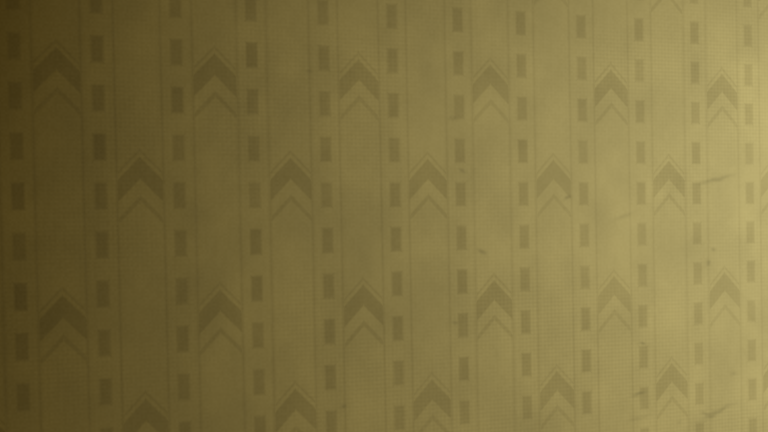
This pattern is drawn by a Shadertoy shader. Its source:

```glsl
// Aged wallpaper seen at a slight angle: striped columns with staggered
// chevrons, parted by dashed bands. A perspective map turns the canvas into
// wall cells; soft distance bands print the motif; noise adds weave and wear.

#define COLUMN_WIDTH 0.192   // at the left, in canvas heights
#define ROW_HEIGHT 0.574     // chevron repeat at the left
#define RECEDE 0.0249        // shrink per column
#define STAGGER 0.44         // row shift of every second column
#define PANEL_HALF 0.295     // half panel width, in columns
#define DASH_HALF vec2(0.0145, 0.031)
#define SLOPE 0.33           // chevron fall, rows per column
#define INK 0.11             // print strength
#define SOFTNESS 0.0055
#define SHADE vec3(0.305, 0.253, 0.110)
#define LIGHT vec3(0.705, 0.650, 0.420)

float hash(vec2 p) {
    return fract(sin(dot(p, vec2(127.1, 311.7))) * 43758.5453);
}

float noise(vec2 p) {
    vec2 i = floor(p), f = fract(p);
    f = f * f * (3.0 - 2.0 * f);
    return mix(mix(hash(i), hash(i + vec2(1, 0)), f.x),
               mix(hash(i + vec2(0, 1)), hash(i + vec2(1, 1)), f.x), f.y);
}

float fbm(vec2 p) {
    float sum = 0.0, gain = 0.5;
    for (int i = 0; i < 4; i++) {
        sum += gain * noise(p);
        p = p * 2.03 + 7.1;
        gain *= 0.5;
    }
    return sum;
}

// Soft coverage of a signed distance
float cover(float d) {
    float soft = max(SOFTNESS, 0.75 / iResolution.y);
    return 1.0 - smoothstep(-soft, soft, d);
}

float band(float x, float center, float halfWidth) {
    return cover(abs(x - center) - halfWidth);
}

// Canvas (y down) to wall: x in columns, y in rows
vec2 toWall(vec2 p) {
    float x = p.x - 0.1366 - (p.y - 0.382) * (0.027 - 0.0082 * p.x);
    float n = x / (COLUMN_WIDTH - RECEDE * x);
    return vec2(n, (p.y - 0.418) * (1.0 + RECEDE * n) / ROW_HEIGHT + 0.567);
}

float chevrons(vec2 wall) {
    float column = floor(wall.x + 0.5);
    float side = abs(wall.x - column);
    float y = wall.y - mod(column, 2.0) * STAGGER;
    float row = floor(y + 0.11);
    float fall = (y - row - SLOPE * side) * ROW_HEIGHT;
    float shape = 0.6 * band(fall, 0.001, 0.004);
    shape = max(shape, band(fall, 0.043, 0.026));
    shape = max(shape, 0.65 * band(fall, 0.115, 0.007));
    float wear = 0.88 + 0.24 * hash(vec2(column, row) + 3.0);
    return shape * wear * cover((side - PANEL_HALF) * COLUMN_WIDTH);
}

float dashes(vec2 wall) {
    vec2 cell = vec2(wall.x, (wall.y + 0.07) * 5.0);
    vec2 id = floor(cell);
    vec2 size = vec2(COLUMN_WIDTH, ROW_HEIGHT / 5.0);
    vec2 d = abs(cell - id - 0.5) * size - DASH_HALF;
    return cover(max(d.x, d.y)) * (0.85 + 0.25 * hash(id + 11.0));
}

float panelLines(vec2 wall) {
    float side = abs(fract(wall.x + 0.5) - 0.5);
    return band(side * COLUMN_WIDTH, PANEL_HALF * COLUMN_WIDTH, 0.003);
}

// Scattered smudges, denser toward the lower right
float stains(vec2 p) {
    float sum = 0.0;
    for (int i = 0; i < 18; i++) {
        float k = float(i);
        vec2 d = p - vec2(0.4 + 1.35 * sqrt(hash(vec2(k, 1.0))), sqrt(hash(vec2(k, 2.0))));
        float angle = 1.2 * (hash(vec2(k, 3.0)) - 0.5);
        d = mat2(cos(angle), sin(angle), -sin(angle), cos(angle)) * d;
        d.y += 0.006 * (noise(p * 60.0 + k) - 0.5);
        vec2 size = vec2(mix(0.006, 0.04, pow(hash(vec2(k, 4.0)), 3.0)), 0.005);
        sum += exp(-dot(d / size, d / size)) * (0.4 + 0.6 * hash(vec2(k, 5.0)));
    }
    return min(sum, 1.0);
}

void mainImage(out vec4 fragColor, in vec2 fragCoord) {
    vec2 uv = fragCoord / iResolution.xy;
    vec2 p = vec2(fragCoord.x, iResolution.y - fragCoord.y) / iResolution.y;
    vec2 wall = toWall(p);

    // Side light with a glow at the right, dim corners
    vec2 glow = uv - vec2(0.98, 0.62);
    float light = uv.x + 0.1 * exp(-6.0 * dot(glow, glow));
    light -= 0.13 * uv.y * uv.y * exp(-5.0 * uv.x);
    light -= 0.13 * uv.x * (1.0 - uv.y) * (1.0 - uv.y);
    light -= 0.16 * uv.x * pow(uv.y, 4.0);
    vec3 color = mix(SHADE, LIGHT, light);

    // Print, rubbed unevenly and paler in the light
    float print = max(max(chevrons(wall), dashes(wall)), 0.6 * panelLines(wall));
    print *= mix(1.1, 0.65, uv.x) * (0.75 + 0.5 * fbm(p * 9.0));
    color *= 1.0 - INK * print * vec3(0.95, 1.0, 1.15);

    // Weave, broad and fine mottling, smudges and grain
    float weave = sin(wall.y * 340.0) + 0.7 * sin(wall.x * 105.0);
    color *= 1.015 + 0.012 * weave * noise(p * 7.0);
    color *= 1.0 + 0.09 * (fbm(p * vec2(5.0, 4.0) + 2.0) - 0.47);
    color *= 1.0 + 0.1 * (fbm(p * vec2(18.0, 12.0)) - 0.47);
    color *= 1.0 - 0.11 * stains(p);
    color += 0.012 * (noise(p * 210.0) - 0.5);

    fragColor = vec4(color, 1.0);
}
```
